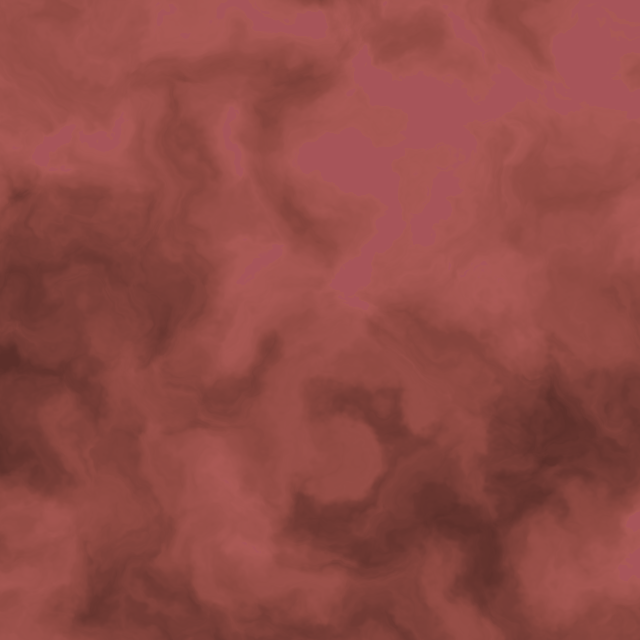
Reproduce this texture procedurally as a WebGL 1 fragment shader.

```glsl
precision highp float;
uniform vec2 u_resolution;

const vec3 SHADOW = vec3(0.365, 0.185, 0.165);
const vec3 CLAY   = vec3(0.560, 0.285, 0.255);
const vec3 PALE   = vec3(0.665, 0.347, 0.328);
const vec3 ROSE   = vec3(0.655, 0.330, 0.350);

float hash(vec2 cell) {
  return fract(sin(dot(cell, vec2(127.1, 311.7))) * 43758.5453);
}

float valueNoise(vec2 p) {
  vec2 cell = floor(p);
  vec2 f = fract(p);
  vec2 w = f * f * f * (f * (f * 6.0 - 15.0) + 10.0);
  float bottom = mix(hash(cell), hash(cell + vec2(1.0, 0.0)), w.x);
  float top = mix(hash(cell + vec2(0.0, 1.0)), hash(cell + vec2(1.0)), w.x);
  return mix(bottom, top, w.y);
}

// Octaves are rotated so the lattice does not show.
float fbm(vec2 p) {
  mat2 turn = mat2(0.8, 0.6, -0.6, 0.8);
  float sum = 0.0;
  float total = 0.0;
  float amplitude = 0.5;
  for (int octave = 0; octave < 6; octave++) {
    sum += amplitude * valueNoise(p);
    total += amplitude;
    amplitude *= 0.5;
    p = turn * p * 2.03 + vec2(17.3, 9.1);
  }
  return sum / total;
}

// Bending the domain draws the clouds out into fine wisps.
float warpedClouds(vec2 p, float strength) {
  vec2 bend = vec2(fbm(p + vec2(3.7, 41.2)), fbm(p + vec2(28.4, 11.9)));
  return fbm(p + strength * (bend - 0.5));
}

float ramp(float low, float high, float x) {
  return clamp((x - low) / (high - low), 0.0, 1.0);
}

vec3 cloudColor(float level) {
  vec3 color = mix(SHADOW, CLAY, ramp(0.15, 0.452, level));
  return mix(color, PALE, ramp(0.452, 0.70, level));
}

void main() {
  vec2 uv = gl_FragCoord.xy / u_resolution.y;

  // Clouds brighten slightly toward the right.
  float level = warpedClouds(uv * 5.0 + vec2(6.0, 2.0), 1.8);
  level += 0.08 * (uv.x - 0.5);

  // The brightest peaks flatten into ragged rose patches with a pale rim.
  float patchMask = smoothstep(0.700, 0.710, level);
  gl_FragColor = vec4(mix(cloudColor(level), ROSE, patchMask), 1.0);
}
```
